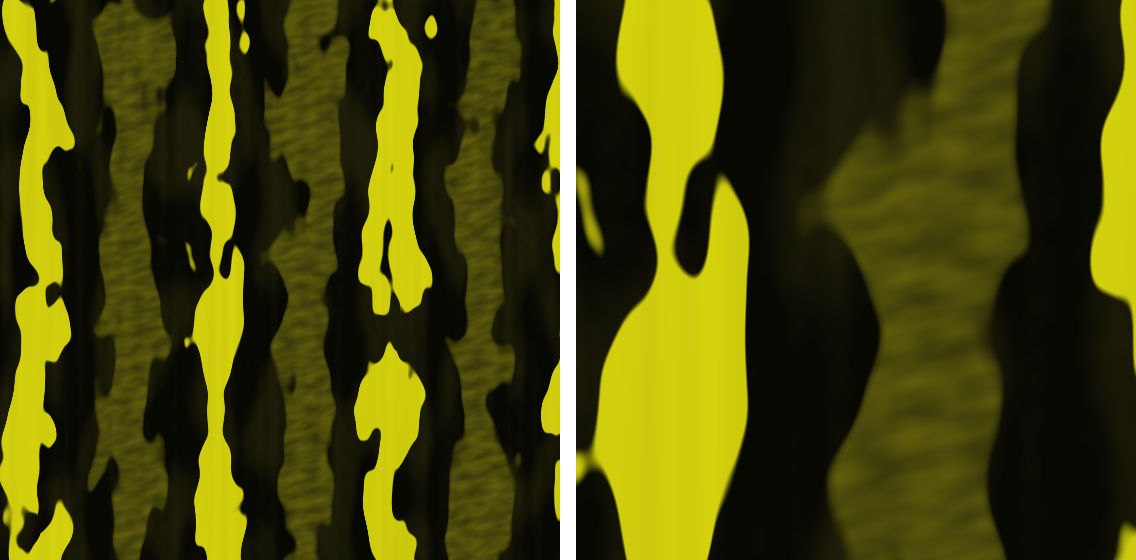
Left, the full canvas; right, a detail of the centre.
Write a Shadertoy shader that draws this pattern.

```glsl
const vec3 SHADOW = vec3(0.030, 0.030, 0.012);
const vec3 MOSS = vec3(0.112, 0.110, 0.030);
const vec3 OLIVE_DARK = vec3(0.215, 0.212, 0.035);
const vec3 OLIVE_LIGHT = vec3(0.385, 0.375, 0.045);
const vec3 YELLOW = vec3(0.815, 0.805, 0.050);

const float FIRST_STRIPE = 0.072;    // centre of the first yellow stripe
const float STRIPE_STEP = 0.158;     // yellow to neighbouring olive
const float YELLOW_HALF = 0.029;     // mean half widths
const float OLIVE_HALF = 0.044;
const float RAGGED = 0.068;          // strength of the outline noise
const float WOBBLE = 0.030;          // sideways drift of the stripes
const float YELLOW_EDGE = 0.0022;    // edge softness
const float OLIVE_EDGE = 0.0045;
const vec2 OUTLINE_FREQ = vec2(17.0, 8.0);
const vec2 MOTTLE_FREQ = vec2(27.0, 62.0);
const vec2 MOSS_FREQ = vec2(17.0, 6.0);
const float STREAK_FREQ = 52.0;

// Integer hash giving a unit gradient for a lattice cell
vec2 gradientAt(vec2 cell) {
    uvec2 q = uvec2(ivec2(cell)) * uvec2(1597u, 3812u);
    uint h = (q.x ^ (q.y + 7919u)) * 747796u + 28913u;
    h = (h ^ (h >> 15)) * 668265u;
    h ^= h >> 13;
    float angle = float(h & 65535u) / 65536.0 * 6.28319;
    return vec2(cos(angle), sin(angle));
}

// Gradient noise, about -0.7 to 0.7
float noise(vec2 p) {
    vec2 i = floor(p), f = p - i;
    vec2 u = f * f * f * (f * (f * 6.0 - 15.0) + 10.0);
    vec2 e = vec2(1.0, 0.0);
    float low = mix(dot(gradientAt(i), f),
                    dot(gradientAt(i + e), f - e), u.x);
    float high = mix(dot(gradientAt(i + e.yx), f - e.yx),
                     dot(gradientAt(i + 1.0), f - 1.0), u.x);
    return mix(low, high, u.y);
}

float outlineNoise(vec2 p) {
    p *= OUTLINE_FREQ;
    return noise(p + 31.3) + 0.45 * noise(p * 2.1 + 77.7);
}

// Coverage of a shape whose signed depth is positive inside
float cover(float depth, float softness) {
    float soft = max(softness, 0.8 / iResolution.y);
    return smoothstep(-soft, soft, depth);
}

void mainImage(out vec4 fragColor, in vec2 fragCoord) {
    vec2 p = fragCoord / iResolution.y;

    // Alternating stripes with wandering centres and ragged outlines
    float drift = WOBBLE * noise(p * vec2(3.0, 4.5) + 12.4);
    float lane = (p.x + drift - FIRST_STRIPE) / STRIPE_STEP;
    float index = floor(lane + 0.5);
    float offCentre = abs(lane - index) * STRIPE_STEP;
    bool isOlive = mod(index, 2.0) > 0.5;
    float halfWidth = isOlive ? OLIVE_HALF : YELLOW_HALF;
    float depth = halfWidth + RAGGED * outlineNoise(p) - offCentre;

    // Dark ground: mossy patches, vertical streaks, fine grain
    float streak = noise(vec2(p.x * STREAK_FREQ, p.y * 1.2 + 5.5));
    float patches = smoothstep(-0.22, 0.28, noise(p * MOSS_FREQ + 53.1));
    float grain = noise(p * vec2(75.0, 48.0) + 9.2);
    float moss = patches * 0.85 + streak * 0.5 + grain * 0.16;
    vec3 colour = mix(SHADOW, MOSS, clamp(moss, 0.0, 1.0));

    // Olive bands with flat, slightly slanted mottling
    if (isOlive) {
        vec2 q = vec2(p.x, p.y - 0.22 * p.x) * MOTTLE_FREQ;
        float mottle = 0.5 + 0.65 * noise(q + 4.6) + 0.3 * noise(q * 1.9 + 41.0);
        mottle += 0.2 * streak;
        vec3 olive = mix(OLIVE_DARK, OLIVE_LIGHT, clamp(mottle, 0.0, 1.0));
        olive *= mix(0.72, 1.0, smoothstep(0.0, 0.012, depth));
        colour = mix(colour, olive, cover(depth, OLIVE_EDGE));
    } else {
        // Bright bands, almost flat
        vec3 yellow = YELLOW * (1.0 + 0.05 * streak);
        colour = mix(colour, yellow, cover(depth, YELLOW_EDGE));
    }

    fragColor = vec4(colour, 1.0);
}
```
